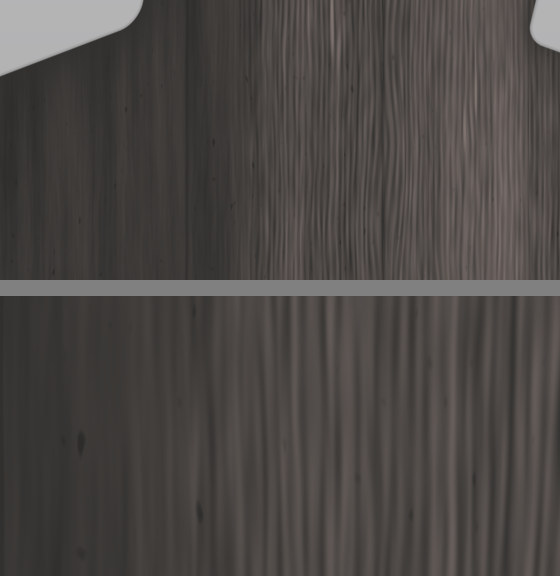
Top, the full canvas; bottom, a detail of the centre.
Write a Shadertoy shader that draws this texture.

```glsl
#define DARK_WOOD vec3(0.195, 0.190, 0.183)
#define PALE_WOOD vec3(0.475, 0.432, 0.418)
#define PANEL_GREY vec3(0.70, 0.70, 0.705)
#define RIDGES 50.0
#define RIDGE_DEPTH 0.17
#define FIBRE_DEPTH 0.34
#define WAVINESS 0.014
#define SHADOW_FALLOFF 8.0
#define SEAMS vec3(0.667, 1.368, 1.888)
#define TAU 6.2831853

vec2 gradient(vec2 cell) {
    vec2 h = vec2(dot(cell, vec2(127.1, 311.7)), dot(cell, vec2(269.5, 183.3)));
    return 2.0 * fract(sin(h) * 43758.55) - 1.0;
}

float noise(vec2 p) {
    vec2 i = floor(p), f = fract(p);
    vec2 w = f * f * f * (f * (f * 6.0 - 15.0) + 10.0);
    vec2 e = vec2(0.0, 1.0);
    float low = mix(dot(gradient(i), f), dot(gradient(i + e.yx), f - e.yx), w.x);
    float high = mix(dot(gradient(i + e), f - e), dot(gradient(i + 1.0), f - 1.0), w.x);
    return mix(low, high, w.y);
}

// Intersection of two half planes with a rounded corner
float roundedCorner(float a, float b, float radius) {
    vec2 d = vec2(a, b) + radius;
    return min(max(d.x, d.y), 0.0) + length(max(d, 0.0)) - radius;
}

float leftPanel(vec2 p) {
    float slope = dot(p - vec2(0.0, 0.727), vec2(0.357, -0.934));
    return roundedCorner(p.x - 0.513, slope, 0.085);
}

float rightPanel(vec2 p) {
    float side = dot(p - vec2(1.893, 0.91), vec2(-0.974, 0.228));
    float slope = dot(p - vec2(2.0, 0.8125), vec2(-0.34, -0.94));
    return roundedCorner(side, slope, 0.06);
}

// Pale-to-dark value of the boards
float woodTone(vec2 p) {
    float plank = dot(step(SEAMS, vec3(p.x)), vec3(1.0));
    float y = p.y + plank * 7.3;

    // Grain bends most beside the middle seam
    float bend = 1.0 + 2.0 * exp(-pow((p.x - 1.42) / 0.13, 2.0));
    float u = p.x + WAVINESS * bend * noise(vec2(p.x * 6.0, y * 1.8))
            + 0.004 * noise(vec2(p.x * 25.0, y * 5.0));

    // Smooth boards on the left, weathered ones on the right
    float crisp = smoothstep(0.75, 1.08, p.x);
    float tone = 0.13 + 0.28 * crisp + 0.22 * smoothstep(1.35, 1.8, p.x)
               - 0.30 * smoothstep(1.86, 1.92, p.x);
    tone += 0.08 * smoothstep(0.8, 0.2, p.y) * smoothstep(1.4, 1.8, p.x);

    tone += 0.24 * noise(vec2(u * 9.0, y * 0.5));
    tone += mix(0.20, 0.27, crisp) * noise(vec2(u * 28.0, y * 0.9));

    float phase = u * RIDGES + 0.5 * noise(vec2(u * 20.0, y));
    float strength = 0.75 + 0.9 * noise(vec2(u * 7.0, y * 1.5 + 4.0));
    tone += mix(0.08, 1.0, crisp) * RIDGE_DEPTH * strength * sin(TAU * phase);
    tone += mix(0.25, 1.0, crisp) * FIBRE_DEPTH * noise(vec2(u * 110.0, y * 7.0));

    // Worn pale streaks and short dark pores
    float worn = smoothstep(0.12, 0.5, noise(vec2(u * 62.0, y * 3.0 + 9.0)));
    float patches = smoothstep(-0.2, 0.4, noise(vec2(p.x * 5.0, y * 2.5)));
    tone += 0.5 * crisp * worn * patches;
    tone -= 0.22 * smoothstep(0.35, 0.6, noise(vec2(u * 65.0, y * 22.0)));
    return tone;
}

void mainImage(out vec4 fragColor, in vec2 fragCoord) {
    vec2 p = fragCoord / iResolution.y;
    float pixel = 1.0 / iResolution.y;

    float tone = max(woodTone(p), -0.08);

    // Seams between the boards
    vec3 gap = abs(p.x - SEAMS + 0.003 * noise(vec2(p.y * 4.0, 2.0)));
    vec3 groove = (1.0 - smoothstep(0.002, 0.004 + 1.5 * pixel, gap)) * vec3(0.7, 0.9, 0.35);
    vec3 recess = exp(-gap * 60.0) * vec3(0.4, 0.4, 0.2);
    tone *= 1.0 - max(recess.x, max(recess.y, recess.z));
    tone -= 0.16 * max(groove.x, max(groove.y, groove.z));

    // Panels and the shade they cast
    float left = leftPanel(p);
    float right = rightPanel(p);
    float panel = min(left, right);
    tone *= 1.0 - 0.85 * exp(-max(left, 0.0) * SHADOW_FALLOFF);
    tone *= 1.0 - 0.55 * exp(-max(right, 0.0) * SHADOW_FALLOFF * 2.0);
    vec3 color = mix(DARK_WOOD, PALE_WOOD, tone);

    float rim = smoothstep(-0.014, 0.0, panel);
    vec3 surface = PANEL_GREY * (0.97 + 0.04 * p.y - 0.14 * rim);
    color = mix(color, surface, 1.0 - smoothstep(-pixel, pixel, panel));

    fragColor = vec4(color, 1.0);
}
```
